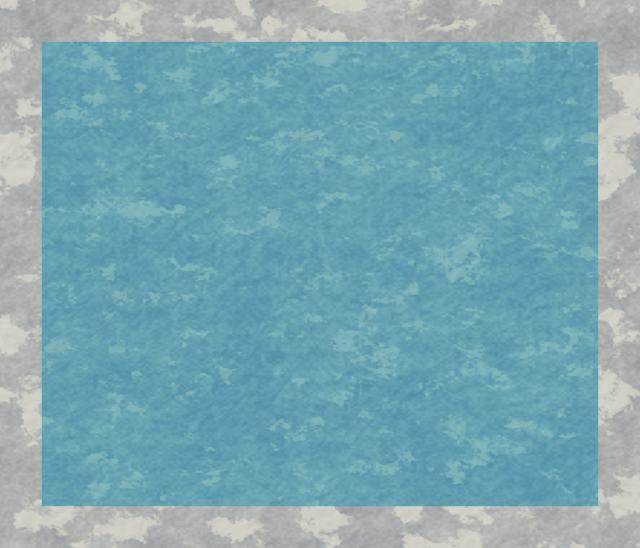
This texture is drawn by a Shadertoy shader. Its source:

```glsl
float hash(vec2 p) {
    return fract(sin(dot(p, vec2(127.1, 311.7))) * 43758.5453);
}

float noise(vec2 p) {
    vec2 i = floor(p), f = fract(p);
    f = f * f * (3.0 - 2.0 * f);
    return mix(mix(hash(i), hash(i + vec2(1, 0)), f.x),
               mix(hash(i + vec2(0, 1)), hash(i + vec2(1, 1)), f.x), f.y);
}

float fbm(vec2 p) {
    float sum = 0.0, amp = 0.5;
    for (int i = 0; i < 5; i++) {
        sum += amp * noise(p);
        p = mat2(0.98, 0.2, -0.2, 0.98) * p * 2.03 + 17.3;
        amp *= 0.55;
    }
    return sum / 1.055;
}

// Soft elliptical patch: centre in xy, radii in zw
float drift(vec2 p, vec4 patchShape) {
    vec2 d = (p - patchShape.xy) / patchShape.zw;
    return exp(-dot(d, d));
}

// Pale drifts in the blue field
float fieldDrifts(vec2 p) {
    vec4 drifts[12] = vec4[12](
        vec4(0.23, 0.63, 0.08, 0.03), vec4(0.655, 0.59, 0.03, 0.025),
        vec4(0.70, 0.765, 0.03, 0.03), vec4(0.595, 0.90, 0.04, 0.02),
        vec4(1.05, 0.74, 0.05, 0.02), vec4(0.18, 0.82, 0.03, 0.09),
        vec4(0.45, 0.71, 0.14, 0.03), vec4(0.82, 0.55, 0.08, 0.05),
        vec4(0.62, 0.26, 0.08, 0.04), vec4(0.95, 0.22, 0.06, 0.05),
        vec4(0.30, 0.37, 0.15, 0.04), vec4(0.73, 0.47, 0.05, 0.03));
    float sum = 0.0;
    for (int i = 0; i < 12; i++) sum += drift(p, drifts[i]);
    return min(sum, 1.0);
}

// Cream drifts in the grey border
float borderDrifts(vec2 p) {
    vec4 drifts[9] = vec4[9](
        vec4(0.45, 0.955, 0.07, 0.02), vec4(0.46, 0.04, 0.07, 0.025),
        vec4(0.63, 0.985, 0.05, 0.016), vec4(0.63, 0.055, 0.04, 0.016),
        vec4(0.03, 0.74, 0.03, 0.05), vec4(0.025, 0.39, 0.025, 0.06),
        vec4(1.13, 0.72, 0.03, 0.06), vec4(1.12, 0.39, 0.02, 0.05),
        vec4(0.20, 0.98, 0.05, 0.02));
    float sum = 0.0;
    for (int i = 0; i < 9; i++) sum += drift(p, drifts[i]);
    return min(sum, 1.0);
}

vec3 blueMarble(vec2 p, vec2 warp, float grain) {
    vec2 q = p + 0.035 * warp;
    float drifts = fieldDrifts(p);
    float clouds = fbm(q * vec2(9, 17)) - 0.5;
    float mottle = fbm(q * vec2(38, 62) + 9.0) - 0.5;
    float tone = 0.38 + 0.7 * clouds + 0.8 * mottle + 0.5 * grain + 0.12 * drifts;
    vec3 col = mix(vec3(0.345, 0.585, 0.672), vec3(0.465, 0.69, 0.725), clamp(tone, 0.0, 1.2));

    // Ragged pale flecks
    float fleck = fbm(q * vec2(24, 44) + 31.0) + 0.3 * clouds + 0.14 * drifts + 0.12 * grain;
    return mix(col, vec3(0.54, 0.74, 0.74), 0.65 * smoothstep(0.61, 0.76, fleck));
}

vec3 greyMarble(vec2 p, vec2 warp, float grain) {
    vec2 q = p + 0.05 * warp;
    float drifts = borderDrifts(p);
    float clouds = fbm(q * vec2(11, 14) + 53.0) - 0.5;
    float mottle = fbm(q * vec2(36, 46) + 71.0) - 0.5;
    float tone = 0.5 + 1.1 * clouds + 0.7 * mottle + 0.4 * grain;
    vec3 col = mix(vec3(0.61, 0.625, 0.63), vec3(0.755, 0.76, 0.745), clamp(tone, 0.0, 1.0));

    // Cream blotches
    float blotch = fbm(q * vec2(20, 26) + 83.0) + 0.3 * clouds + 0.22 * drifts + 0.08 * grain;
    return mix(col, vec3(0.83, 0.83, 0.785), 0.85 * smoothstep(0.57, 0.7, blotch));
}

void mainImage(out vec4 fragColor, in vec2 fragCoord) {
    vec2 p = fragCoord / iResolution.y;
    vec2 centre = 0.5 * iResolution.xy / iResolution.y;

    // Shared swirl and surface grain
    vec2 warp = vec2(fbm(p * 7.0 + 3.0), fbm(p * 7.0 + 41.0)) - 0.5;
    warp += 0.3 * (vec2(fbm(p * 26.0 + 5.0), fbm(p * 26.0 + 63.0)) - 0.5);
    float grain = noise(p * vec2(190, 230)) - 0.5;

    // Inset panel with a crisp edge
    vec2 d = abs(p - centre) - (centre - 0.0762);
    float edge = max(d.x, d.y) * iResolution.y;
    float panel = 1.0 - smoothstep(-0.6, 0.6, edge);
    vec3 col = mix(greyMarble(p, warp, grain), blueMarble(p, warp, grain), panel);

    // Light relief
    vec2 r = p * vec2(75, 95) + 6.0 * warp;
    col += 0.05 * (noise(r) - noise(r + vec2(-0.3, 0.35)));
    fragColor = vec4(clamp(col, 0.0, 1.0), 1.0);
}
```
